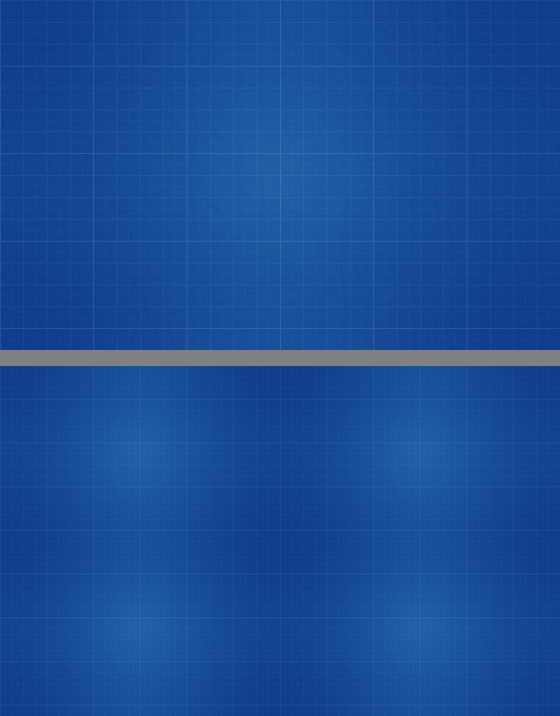
Top: one tile. Bottom: repeated 2 by 2.
Write a Shadertoy shader that draws this pattern.

```glsl
// Blueprint paper: three nested grids of pale lines on softly vignetted, grainy blue.

const float PI = 3.14159265;

const vec2  REPEATS      = vec2(6.0, 4.0);         // major cells across and down
const vec2  GRID_OFFSET  = vec2(0.00065, 0.0609);  // first major line, in canvas fractions
const float MID_SPLIT    = 4.0;                    // subdivisions of a major cell
const float FINE_SPLIT   = 8.0;
const float LINE_WIDTH   = 0.0021;                 // in canvas heights

const float MAJOR_ALPHA  = 0.38;
const float MID_ALPHA    = 0.17;
const float FINE_ALPHA   = 0.07;
const float EDGE_DIMMING = 0.25;                   // loss of line strength at the rim

const vec3  CENTER_BLUE  = vec3(0.128, 0.374, 0.655);
const vec3  RIM_BLUE     = vec3(0.058, 0.240, 0.545);
const vec3  LINE_COLOR   = vec3(0.45, 0.65, 0.88);

const vec2  GRAIN_CELLS  = vec2(384.0, 240.0);
const vec2  WEAR_CELLS   = vec2(192.0, 120.0);
const float GRAIN_AMOUNT = 0.022;
const float FADE_POWER   = 1.2;

float hash(vec2 p) {
    return fract(sin(dot(p, vec2(127.1, 311.7))) * 43758.5453);
}

// Value noise that wraps after a whole number of cells.
float tiledNoise(vec2 uv, vec2 cells) {
    vec2 p = uv * cells;
    vec2 i = floor(p);
    vec2 f = fract(p);
    f = f * f * (3.0 - 2.0 * f);
    vec2 a = mod(i, cells);
    vec2 b = mod(i + 1.0, cells);
    return mix(mix(hash(a), hash(vec2(b.x, a.y)), f.x),
               mix(hash(vec2(a.x, b.y)), hash(b), f.x), f.y);
}

// Pixel coverage of the nearest vertical and horizontal line.
float gridCoverage(vec2 uv, vec2 count, vec2 canvas, float pixel) {
    vec2 cell = (uv - GRID_OFFSET) * count;
    vec2 dist = abs(fract(cell + 0.5) - 0.5) * canvas / count;
    vec2 inner = max(dist - 0.5 * pixel, vec2(-0.5 * LINE_WIDTH));
    vec2 outer = min(dist + 0.5 * pixel, vec2(0.5 * LINE_WIDTH));
    vec2 coverage = clamp((outer - inner) / pixel, 0.0, 1.0);
    return max(coverage.x, coverage.y);
}

// Radial falloff made of half sine waves, so opposite edges agree.
float vignette(vec2 uv, vec2 canvas) {
    vec2 wave = sin(PI * (uv - 0.5)) * canvas;
    return pow(length(wave) / length(canvas), FADE_POWER);
}

void mainImage(out vec4 fragColor, in vec2 fragCoord) {
    vec2 uv = fragCoord / iResolution.xy;
    vec2 canvas = vec2(iResolution.x / iResolution.y, 1.0);
    float pixel = 1.0 / iResolution.y;

    // Paper
    float fade = vignette(uv, canvas);
    vec3 color = mix(CENTER_BLUE, RIM_BLUE, fade);
    color += (tiledNoise(uv, GRAIN_CELLS) - 0.5) * GRAIN_AMOUNT;

    // Nested grids, the strongest line on top
    float wear = tiledNoise(uv, WEAR_CELLS);
    float major = MAJOR_ALPHA * gridCoverage(uv, REPEATS, canvas, pixel);
    float mid = MID_ALPHA * gridCoverage(uv, REPEATS * MID_SPLIT, canvas, pixel);
    float fine = FINE_ALPHA * gridCoverage(uv, REPEATS * FINE_SPLIT, canvas, pixel);
    fine *= mix(0.4, 1.4, wear);
    float ink = max(major, max(mid, fine)) * mix(0.9, 1.1, wear);

    color = mix(color, LINE_COLOR, ink * (1.0 - EDGE_DIMMING * fade));
    fragColor = vec4(color, 1.0);
}
```
